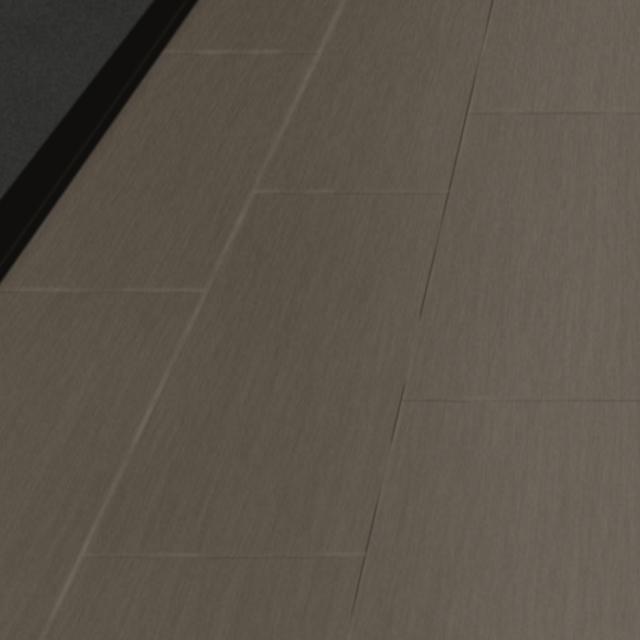
Give the GLSL for this texture, as a WebGL 2 fragment shader.

```glsl
#version 300 es
precision highp float;
// Staggered wood-look floor planks running toward a vanishing point, with a
// dark skirting board and grey wall in the upper left corner. Planks come from
// projective column and row coordinates; grain and wear from value noise.

uniform vec2 u_resolution;
out vec4 fragColor;

const vec3 UMBER = vec3(0.325, 0.290, 0.250);
const vec3 TAUPE = vec3(0.415, 0.385, 0.345);
const vec3 GROUT = vec3(0.450, 0.415, 0.370);
const vec3 GAP = vec3(0.235, 0.205, 0.175);
const vec3 WALL = vec3(0.190, 0.192, 0.182);
const vec3 BOARD = vec3(0.064, 0.060, 0.050);
const vec3 LIP = vec3(0.125, 0.108, 0.093);

const vec2 VANISH = vec2(0.993, 1.9635);
const float ROW_HORIZON = 2.0417;
const float PITCH = 0.2432;      // plank width at unit depth
const float ROW_LENGTH = 0.222;  // plank length in inverse depth
const float ROW_START = 0.746;
const float ROW_SHIFT = 0.145;   // stagger between columns

float hash(vec2 p) {
    vec3 q = fract(vec3(p.xyx) * 0.1031);
    q += dot(q, q.yzx + 33.33);
    return fract((q.x + q.y) * q.z);
}

float noise(vec2 p) {
    vec2 i = floor(p), f = fract(p);
    f = f * f * (3.0 - 2.0 * f);
    return mix(mix(hash(i), hash(i + vec2(1, 0)), f.x),
               mix(hash(i + vec2(0, 1)), hash(i + vec2(1, 1)), f.x), f.y);
}

// Noise centred on zero.
float ripple(vec2 p) { return noise(p) - 0.5; }

// Line with a soft bell profile of the given width.
float seam(float d, float width, float px) {
    float w = max(width, px);
    return exp(-d * d / (w * w));
}

// Signed distance to the line a-b, positive on its left.
float sideOf(vec2 p, vec2 a, vec2 b) {
    vec2 e = b - a;
    return (e.x * (p.y - a.y) - e.y * (p.x - a.x)) / length(e);
}

// Long streaks along the plank, with fine fibres and speckle.
float woodGrain(vec2 p, float column, float depth, float seed) {
    float broad = ripple(vec2(column * 17.0 + seed, depth * 7.0));
    float streak = ripple(vec2(column * 62.0 + seed, depth * 24.0));
    float fibre = ripple(vec2(column * 105.0, depth * 110.0 + seed));
    float speckle = ripple(p * vec2(300.0, 190.0));
    return 0.07 * broad + 0.15 * streak + 0.21 * fibre + 0.23 * speckle;
}

vec3 planks(vec2 p, float px) {
    // Column and row coordinates under perspective
    float reach = VANISH.y - p.y;
    float column = ((p.x - VANISH.x) / reach + 0.473) / PITCH;
    float lane = floor(column);
    float rowReach = ROW_HORIZON - p.y;
    float depth = 1.0 / rowReach;
    float row = (depth - ROW_START + lane * ROW_SHIFT) / ROW_LENGTH;
    float seed = hash(vec2(lane + 7.0, floor(row) + 11.0));

    // Light grows toward the right and the near edge
    float light = 0.14 + 0.72 * smoothstep(0.35, 0.95, p.x) + 0.24 * (1.0 - p.y);
    light += 0.08 * (seed - 0.5) + 0.10 * ripple(p * 5.0);
    light += woodGrain(p, column, depth, seed * 40.0);
    vec3 color = mix(UMBER, TAUPE, light);

    // Long joints: pale and wide on the left, thin with a dark gap on the right
    float joint = round(column);
    float across = (column - joint) * PITCH * reach * 0.93;
    float thin = step(0.5, joint);
    float wear = smoothstep(0.15, 0.85, noise(vec2(joint * 9.0, p.y * 18.0)));
    float fray = 0.55 + 0.45 * noise(p * vec2(90.0, 70.0));
    float pale = seam(across - 0.002 * thin, mix(0.0048, 0.0032, thin), px) * fray;
    color = mix(color, GROUT, pale * mix(0.38 + 0.42 * wear, 0.12 + 0.40 * wear, thin));
    float open = thin * smoothstep(0.40, 0.75, noise(vec2(3.0, p.y * 11.0)));
    color = mix(color, GAP, open * 0.60 * seam(across + 0.0015, 0.0018, px));

    // Short joints across each column, worn away in places
    float along = (row - round(row)) * ROW_LENGTH * rowReach * rowReach;
    along += 0.0020 * ripple(vec2(p.x * 25.0, lane));
    float crossWear = noise(vec2(p.x * 24.0, round(row) * 5.0 + lane));
    float crossLine = smoothstep(0.15, 0.90, crossWear) * fray;
    color = mix(color, GROUT, seam(along, 0.0036, px) * (0.08 + 0.48 * crossLine));
    color = mix(color, GAP, seam(along + 0.0045, 0.0022, px) * 0.20 * (1.0 - crossWear));
    return color;
}

// Wall and skirting laid over the floor.
vec3 addWall(vec3 color, vec2 p, float px) {
    float base = sideOf(p, vec2(0.0, 0.557), vec2(0.310, 1.0));
    float lip = sideOf(p, vec2(0.0, 0.585), vec2(0.292, 1.0));
    float top = sideOf(p, vec2(0.0, 0.6875), vec2(0.241, 1.0));
    float soft = px + 0.0020;
    color *= 1.0 - 0.08 * smoothstep(-0.018, 0.0, base);
    color = mix(color, BOARD, smoothstep(-soft, soft, base));
    color = mix(color, LIP, 0.55 * seam(lip, 0.0030, px));
    vec3 wall = WALL * (1.0 + 0.16 * ripple(p * 240.0) + 0.08 * ripple(p * 20.0));
    return mix(color, wall, smoothstep(-soft, soft, top));
}

void main() {
    vec2 p = gl_FragCoord.xy / u_resolution;
    float px = 1.0 / min(u_resolution.x, u_resolution.y);
    fragColor = vec4(addWall(planks(p, px), p, px), 1.0);
}
```
